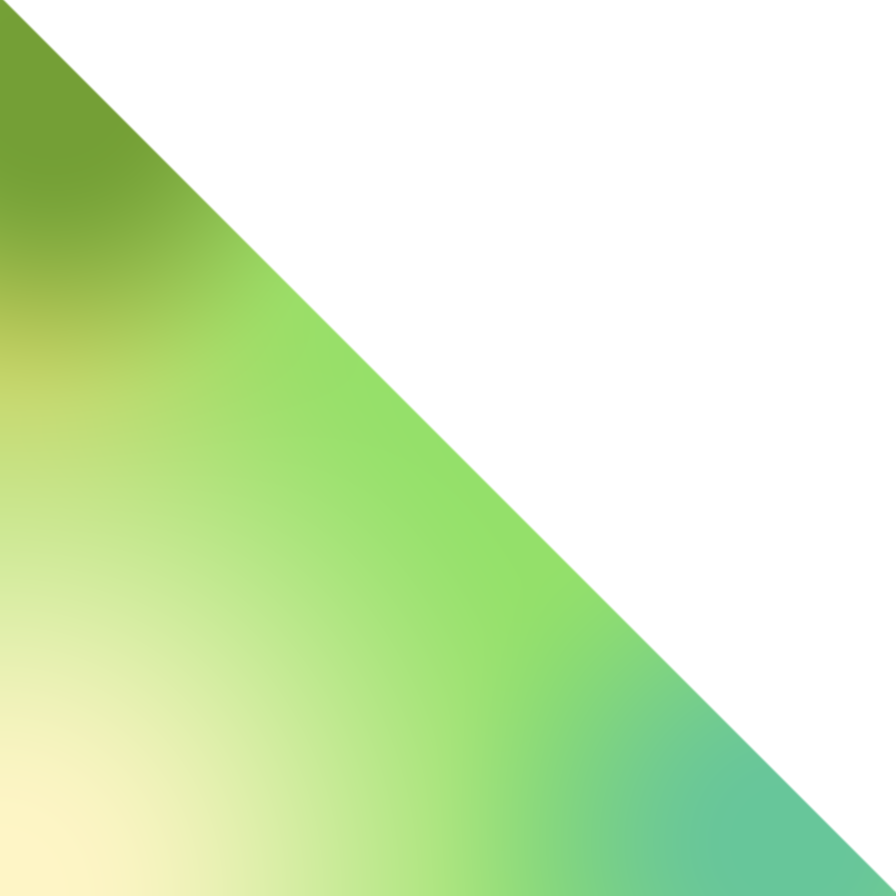
Reproduce this background procedurally as a WebGL 2 fragment shader.

```glsl
#version 300 es
precision highp float;
// Soft gradient triangle in the lower left half of a white canvas.
// A green base is tinted by a few round glows, blended in order,
// then cut along a smooth diagonal edge.

uniform vec2 u_resolution;
out vec4 outColor;

const vec3 WHITE  = vec3(1.0);
const vec3 GREEN  = vec3(0.58, 0.88, 0.415);
const vec3 YELLOW = vec3(0.77, 0.82, 0.37);
const vec3 CREAM  = vec3(0.995, 0.96, 0.775);
const vec3 OLIVE  = vec3(0.455, 0.625, 0.21);
const vec3 TEAL   = vec3(0.405, 0.775, 0.605);

// Disc of full strength inside the inner radius, fading to zero at the outer.
float glow(vec2 p, vec2 center, float inner, float outer) {
    return 1.0 - smoothstep(inner, outer, distance(p, center));
}

// Gaussian spot with a separate spread on each axis.
float spot(vec2 p, vec2 center, vec2 spread) {
    vec2 d = (p - center) / spread;
    return exp(-dot(d, d));
}

// Signed distance to the descending diagonal, negative at the lower left.
float diagonal(vec2 p, float offset) {
    return (p.x + p.y - offset) * inversesqrt(2.0);
}

vec3 triangleColor(vec2 p) {
    vec3 color = GREEN;
    color = mix(color, YELLOW, spot(p, vec2(0.0, 0.65), vec2(0.24, 0.22)));
    color = mix(color, CREAM, glow(p * vec2(1.0, 0.96), vec2(0.0), 0.06, 0.70));
    color = mix(color, OLIVE, glow(p, vec2(0.06, 0.91), 0.08, 0.38));
    return mix(color, TEAL, glow(p, vec2(0.88, 0.06), 0.05, 0.42));
}

void main() {
    vec2 p = gl_FragCoord.xy / u_resolution;

    // Edge softness stays at least one pixel wide on small canvases.
    float softness = max(0.0018, 0.7 / min(u_resolution.x, u_resolution.y));
    float outside = smoothstep(-softness, softness, diagonal(p, 1.004));

    outColor = vec4(mix(triangleColor(p), WHITE, outside), 1.0);
}
```
